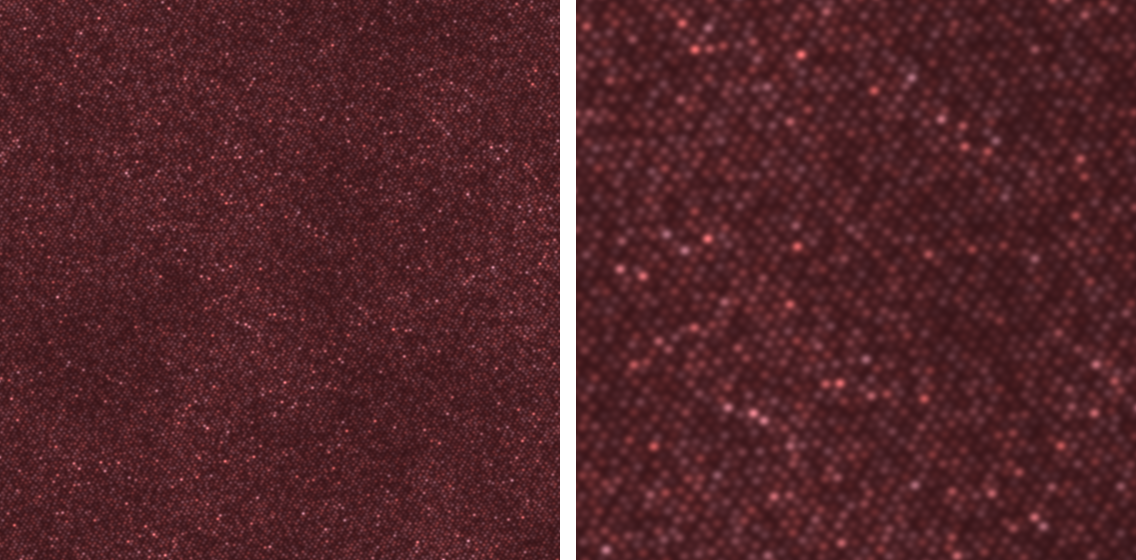
Left, the full canvas; right, a detail of the centre.
Give the GLSL for this texture, as a three.js fragment shader.

```glsl
// Dark wine-red woven cloth with a staggered fine grain and scattered glints.
varying vec2 vUv;

const vec2 GRAIN_COUNT = vec2(112.0, 178.0);  // columns and rows across the canvas
const vec2 GRAIN_SIGMA = vec2(0.26, 0.37);    // grain softness, in cells
const float WEAVE_TILT = -0.14;               // radians
const float JITTER = 0.26;
const float GRAIN_MIN = 0.38;
const float GRAIN_RANGE = 1.04;
const float GLINT_POWER = 26.0;               // higher is rarer
const float GLINT_GAIN = 2.5;
const float MOTTLE = 0.42;
const vec3 GAP_COLOR = vec3(0.205, 0.070, 0.084);
const vec3 RED_THREAD = vec3(0.205, 0.100, 0.096);
const vec3 MAUVE_THREAD = vec3(0.166, 0.127, 0.142);

float hash(vec2 p) {
  vec3 q = fract(vec3(p.xyx) * 0.1031);
  q += dot(q, q.yzx + 33.33);
  return fract((q.x + q.y) * q.z);
}

float valueNoise(vec2 p) {
  vec2 cell = floor(p);
  vec2 f = fract(p);
  f = f * f * (3.0 - 2.0 * f);
  float low = mix(hash(cell), hash(cell + vec2(1.0, 0.0)), f.x);
  float high = mix(hash(cell + vec2(0.0, 1.0)), hash(cell + vec2(1.0, 1.0)), f.x);
  return mix(low, high, f.y);
}

// Cloudy wear, centred on zero
float mottle(vec2 p) {
  float sum = 0.0;
  float gain = 0.4;
  for (int i = 0; i < 4; i++) {
    sum += gain * (valueNoise(p) - 0.5);
    p = p * 2.3 + 17.0;
    gain *= 0.8;
  }
  return sum;
}

vec2 rotate(vec2 p, float angle) {
  float c = cos(angle);
  float s = sin(angle);
  return vec2(c * p.x - s * p.y, s * p.x + c * p.y);
}

// Sum of soft thread tips on alternating rows
vec3 weave(vec2 p) {
  vec3 light = vec3(0.0);
  for (int j = -1; j <= 1; j++) {
    float row = floor(p.y) + float(j);
    float shift = 0.5 * mod(row, 2.0);
    for (int i = -1; i <= 1; i++) {
      vec2 id = vec2(floor(p.x - shift) + float(i), row);
      vec2 wobble = vec2(hash(id + 211.0), hash(id + 463.0)) - 0.5;
      vec2 center = id + vec2(0.5 + shift, 0.5) + JITTER * wobble;
      vec2 d = (p - center) / GRAIN_SIGMA;
      float strength = GRAIN_MIN + GRAIN_RANGE * hash(id + 89.0);
      strength += GLINT_GAIN * pow(hash(id + 631.0), GLINT_POWER);
      vec3 thread = mix(RED_THREAD, MAUVE_THREAD, hash(id + 307.0));
      light += thread * strength * exp(-0.5 * dot(d, d));
    }
  }
  return light;
}

void main() {
  vec2 cloth = rotate(vUv - 0.5, WEAVE_TILT);
  float wear = mottle(vUv * 5.0 + 3.0);
  vec3 color = GAP_COLOR * (1.0 + 0.3 * MOTTLE * wear);
  color += weave(cloth * GRAIN_COUNT) * (1.0 + 2.0 * MOTTLE * wear);
  gl_FragColor = vec4(color, 1.0);
}
```
